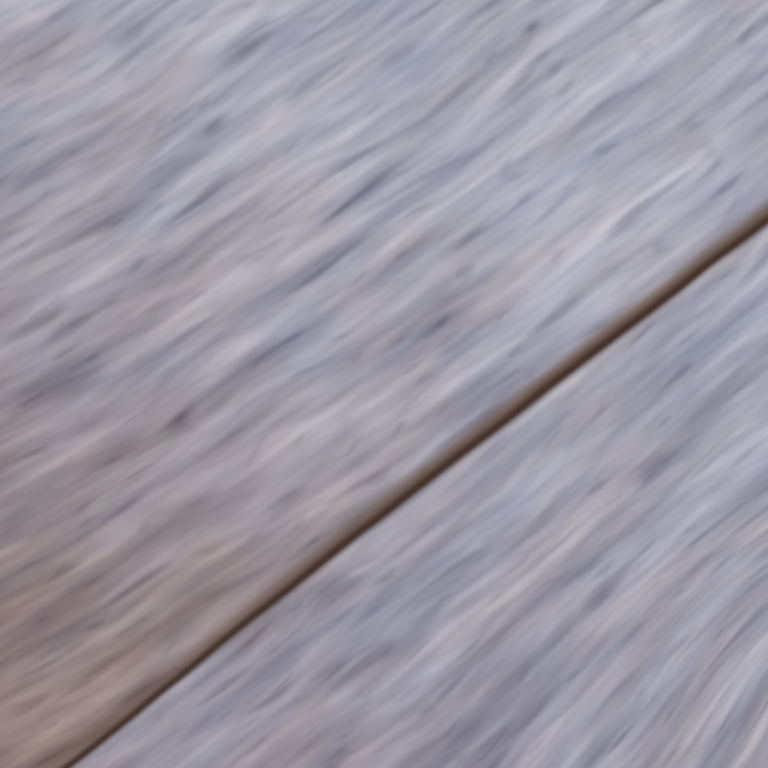
Write a WebGL 1 fragment shader that draws this texture.

```glsl
precision highp float;
// Two pale, weathered wood planks split by a diagonal brown groove.
// Gradient noise stretched along a gently bent grain makes fibres and pores;
// broad gradients turn the wood from cool grey-lilac to warm brown-grey.

uniform vec2 u_resolution;

#define SEAM_START vec2(0.085, 0.0)
#define SEAM_DIR vec2(0.788, 0.615)
#define SEAM_BOW 0.006
#define GRAIN_ANGLE 0.55
#define FIBRE_GAIN 0.115
#define PORE_GAIN 0.10
#define COOL_WOOD vec3(0.655, 0.655, 0.710)
#define MID_WOOD vec3(0.600, 0.580, 0.620)
#define WARM_WOOD vec3(0.535, 0.465, 0.460)
#define GROOVE_BROWN vec3(0.430, 0.350, 0.320)
#define GROOVE_DARK vec3(0.245, 0.175, 0.145)

vec2 gradientAt(vec2 cell) {
    float h = fract(sin(dot(cell, vec2(127.1, 311.7))) * 43758.55);
    return vec2(cos(h * 6.2832), sin(h * 6.2832));
}

float gradientNoise(vec2 p) {
    vec2 i = floor(p);
    vec2 f = fract(p);
    vec2 u = f * f * f * (f * (f * 6.0 - 15.0) + 10.0);
    vec2 e = vec2(0.0, 1.0);
    float a = dot(gradientAt(i), f);
    float b = dot(gradientAt(i + e.yx), f - e.yx);
    float c = dot(gradientAt(i + e.xy), f - e.xy);
    float d = dot(gradientAt(i + e.yy), f - e.yy);
    return mix(mix(a, b, u.x), mix(c, d, u.x), u.y);
}

// Coordinates along and across the fibres, bent differently in each plank
vec2 grainSpace(vec2 p, float upper) {
    float angle = mix(GRAIN_ANGLE + 0.08, GRAIN_ANGLE, upper);
    vec2 dir = vec2(cos(angle), sin(angle));
    vec2 q = vec2(dot(p, dir), dot(p, vec2(-dir.y, dir.x)));
    float swirl = max(p.x - 0.62, 0.0);
    float lowerBend = 0.06 * p.x * p.x
        + 0.9 * swirl * swirl * (1.0 - smoothstep(0.08, 0.42, p.y));
    q.y -= mix(lowerBend, 0.077 * p.x * p.x, upper);
    q.y += 0.012 * gradientNoise(p * 5.0 + 3.7);
    return q + (1.0 - upper) * vec2(17.3, 9.1);
}

// Relative lightness of the fibres, with narrow dark pores
float fibreTone(vec2 q) {
    float tone = 0.55 * gradientNoise(q * vec2(2.5, 13.0) + 31.0);
    tone += gradientNoise(q * vec2(4.5, 32.0));
    tone += 0.70 * gradientNoise(q * vec2(8.0, 62.0) + 11.0);
    tone += 0.40 * gradientNoise(q * vec2(19.0, 105.0) + 23.0);
    float pore = smoothstep(0.22, 0.60, gradientNoise(q * vec2(7.0, 42.0) + 47.0));
    pore += 0.6 * smoothstep(0.25, 0.60, gradientNoise(q * vec2(17.0, 66.0) + 71.0));
    return FIBRE_GAIN * tone - PORE_GAIN * pore;
}

// Soft dark stain drawn out along the grain
float stain(vec2 p, vec2 centre, vec2 size) {
    vec2 r = p - centre;
    vec2 k = vec2(dot(r, SEAM_DIR), dot(r, vec2(-SEAM_DIR.y, SEAM_DIR.x))) / size;
    return exp(-dot(k, k));
}

vec3 woodColour(vec2 p, float upper) {
    // Broad light: cool at upper right, warm at lower left
    float light = 0.62 * p.y + 0.42 * p.x + 0.05 * gradientNoise(p * 4.0);
    vec3 upperWood = mix(WARM_WOOD, MID_WOOD, smoothstep(0.02, 0.45, light));
    upperWood = mix(upperWood, COOL_WOOD, smoothstep(0.36, 0.82, light));
    float lowerLight = smoothstep(0.15, 0.95, light + 0.12);
    vec3 lowerWood = mix(MID_WOOD - vec3(0.03, 0.03, 0.02), COOL_WOOD - 0.02, lowerLight);
    vec3 wood = mix(lowerWood, upperWood, upper);

    vec2 q = grainSpace(p, upper);
    wood += fibreTone(q) * vec3(1.02, 1.0, 0.93) + 0.012;

    // Faint warm and blue patches
    float hue = gradientNoise(q * vec2(4.0, 11.0) + 5.0);
    hue += 0.6 * gradientNoise(q * vec2(12.0, 38.0) + 83.0);
    return wood + hue * vec3(0.020, 0.0, -0.024);
}

void main() {
    vec2 p = gl_FragCoord.xy / u_resolution;
    vec2 fromSeam = p - SEAM_START;
    float along = dot(fromSeam, SEAM_DIR);
    float across = dot(fromSeam, vec2(-SEAM_DIR.y, SEAM_DIR.x));
    across -= SEAM_BOW * sin(2.7 * along);
    across += 0.0025 * gradientNoise(vec2(along * 11.0, 2.5));
    float upper = smoothstep(-0.002, 0.002, across);
    vec3 colour = woodColour(p, upper);

    // Larger stains in the upper plank
    float marks = stain(p, vec2(0.278, 0.834), vec2(0.022, 0.010));
    marks += 0.8 * stain(p, vec2(0.315, 0.930), vec2(0.050, 0.009));
    marks += 0.9 * stain(p, vec2(0.693, 0.964), vec2(0.012, 0.006));
    marks += 0.8 * stain(p, vec2(0.480, 0.755), vec2(0.065, 0.006));
    marks += 0.7 * stain(p, vec2(0.612, 0.690), vec2(0.024, 0.006));
    marks += 0.9 * stain(p, vec2(0.235, 0.452), vec2(0.020, 0.009));
    colour -= marks * vec3(0.15, 0.15, 0.14);

    // Groove: pale lower lip, brown sloping wall, dark narrow gap
    float lip = exp(-pow((across + 0.013) / 0.006, 2.0));
    colour += lip * vec3(0.040, 0.034, 0.025);
    float wallWidth = 0.022 + 0.004 * gradientNoise(vec2(along * 9.0, 7.5));
    float wall = smoothstep(-0.007, 0.0, across)
        * (1.0 - smoothstep(0.35 * wallWidth, 1.25 * wallWidth, across));
    colour = mix(colour, GROOVE_BROWN, wall * mix(0.55, 0.88, smoothstep(0.0, 0.65, along)));
    float gapWidth = mix(0.0048, 0.0068, smoothstep(0.0, 0.55, along));
    float gap = exp(-pow(across / gapWidth, 2.0));
    colour = mix(colour, GROOVE_DARK, 0.88 * gap);
    gl_FragColor = vec4(clamp(colour, 0.0, 1.0), 1.0);
}
```
